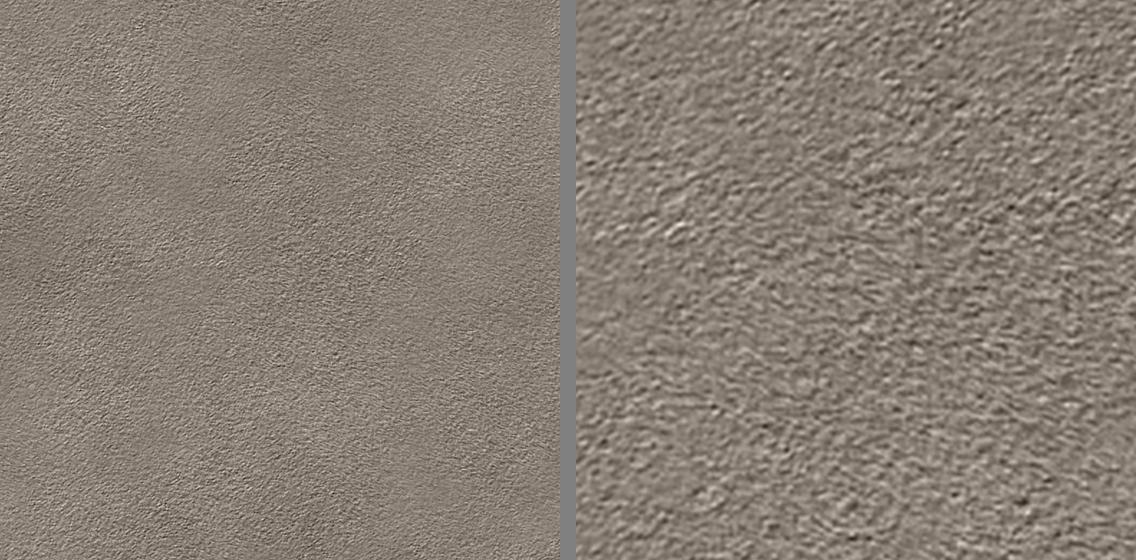
Left, the full canvas; right, a detail of the centre.
Write a WebGL 1 fragment shader that draws this texture.

```glsl
precision highp float;
// Fine-grained taupe suede: tiny lit creases in drifting directions over soft mottling.
uniform vec2 u_resolution;

const vec3 SUEDE = vec3(0.533, 0.493, 0.452);
const vec2 CREASE_DENSITY = vec2(215.0, 330.0); // cells along and across a crease
const vec2 LIGHT_STEP = vec2(-0.0005, 0.0011);

float hash(vec2 p) {
  vec3 q = fract(vec3(p.xyx) * 0.1031);
  q += dot(q, q.yzx + 33.33);
  return fract((q.x + q.y) * q.z);
}

float noise(vec2 p) {
  vec2 cell = floor(p);
  vec2 f = fract(p);
  f = f * f * (3.0 - 2.0 * f);
  float low = mix(hash(cell), hash(cell + vec2(1.0, 0.0)), f.x);
  float high = mix(hash(cell + vec2(0.0, 1.0)), hash(cell + 1.0), f.x);
  return mix(low, high, f.y);
}

vec2 rotate(vec2 p, float angle) {
  float c = cos(angle);
  float s = sin(angle);
  return vec2(c * p.x + s * p.y, c * p.y - s * p.x);
}

// Layered noise, roughly 0 to 1 around 0.5.
float fbm(vec2 p) {
  float sum = 0.0;
  float weight = 0.53;
  for (int i = 0; i < 4; i++) {
    sum += weight * noise(p);
    p = rotate(p, 0.9) * 2.1 + 17.3;
    weight *= 0.5;
  }
  return sum;
}

// Height difference towards the light for creases running along one angle.
float creaseRelief(vec2 p, float angle, float seed) {
  vec2 lit = rotate(p + LIGHT_STEP, angle) * CREASE_DENSITY + seed;
  vec2 shaded = rotate(p - LIGHT_STEP, angle) * CREASE_DENSITY + seed;
  return noise(shaded) - noise(lit);
}

// Blends three crease directions, keeping their contrast constant.
float grain(vec2 p) {
  float drift = fbm(p * 5.0 + 61.0) + 0.25 * (p.x - 0.5);
  float falling = smoothstep(0.38, 0.64, drift);
  float rising = 1.0 - smoothstep(0.36, 0.62, drift);
  vec3 weights = vec3(rising, falling, 0.5);
  vec3 relief = vec3(creaseRelief(p, 0.60, 301.0),
                     creaseRelief(p, -0.58, 523.0),
                     creaseRelief(p, 0.04, 747.0));
  return dot(weights, relief) / length(weights);
}

void main() {
  vec2 uv = gl_FragCoord.xy / min(u_resolution.x, u_resolution.y);

  // Bend the creases slightly so that they do not run straight.
  vec2 bend = vec2(noise(uv * 70.0 + 9.0), noise(uv * 70.0 + 83.0)) - 0.5;
  vec2 p = uv + 0.002 * bend;

  // Brushed patches where the nap lies flat or stands up, broken into small tufts.
  vec2 brushed = rotate(uv, 0.65) * vec2(6.0, 10.0);
  float patches = smoothstep(0.28, 0.72, fbm(brushed + 31.0));
  float tufts = noise(uv * 75.0 + 205.0) - 0.5;
  float nap = mix(0.74, 1.28, patches) + 0.5 * tufts;

  // Broad clouds of tone with smaller smudges inside them.
  float clouds = fbm(uv * 3.5 + 140.0) - 0.5;
  float smudges = fbm(uv * 18.0 + 230.0) - 0.5;
  float mottle = 0.085 * clouds + 0.05 * smudges;

  float speckle = noise(uv * 390.0 + 411.0) - 0.5;
  float shade = nap * (0.25 * grain(p) + 0.13 * speckle) + mottle;

  gl_FragColor = vec4(clamp(SUEDE + shade, 0.0, 1.0), 1.0);
}
```
